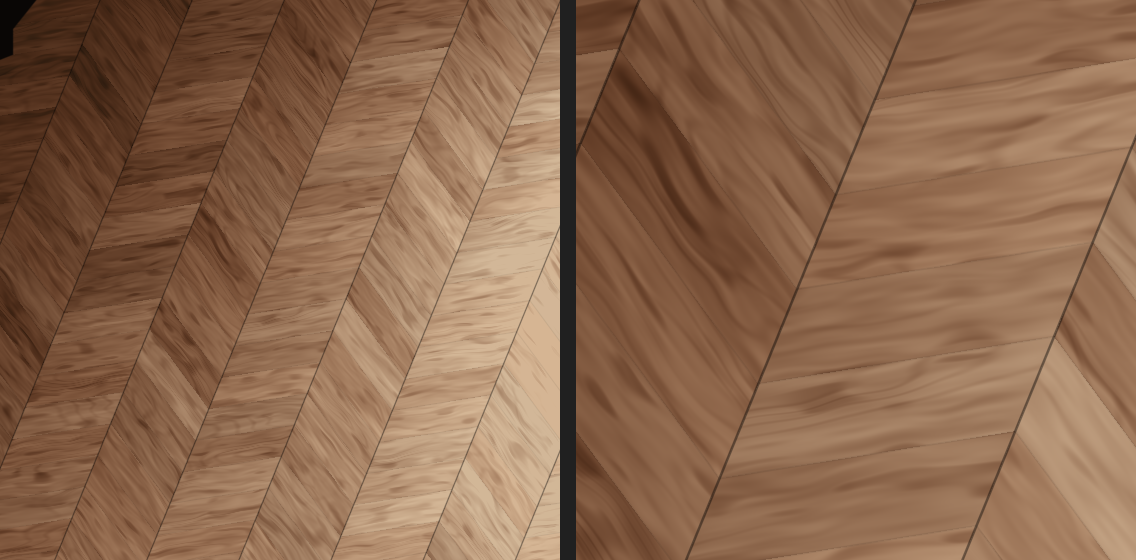
Left, the full canvas; right, a detail of the centre.
Give the GLSL for this texture, as a WebGL 2 fragment shader.

```glsl
#version 300 es
precision highp float;
// Chevron parquet of walnut planks, lit from the lower right with a shaded upper left.

#define SEAM_LEAN 0.41      // sideways shift of a seam per unit of height
#define SEAM_START 0.0977   // where seam zero meets the lower edge
#define COLUMN_STEP 0.1645  // horizontal distance between seams
#define PLANK_PITCH 0.0563  // plank height measured along a seam
#define PLANK_PHASE 0.30
#define FLAT_SLOPE 0.16     // grain slope in odd columns
#define STEEP_SLOPE -1.356  // grain slope in even columns
#define SEAM_WIDTH 0.0012
#define JOINT_WIDTH 0.0008
#define PLANK_VARIATION 0.24
#define GRAIN_STRENGTH 0.95
#define LIGHT_CONTRAST 1.22

uniform vec2 u_resolution;
out vec4 outColor;

const vec3 DARK_WALNUT = vec3(0.22, 0.13, 0.07);
const vec3 PALE_WALNUT = vec3(0.73, 0.60, 0.48);
const vec3 CORNER_BLACK = vec3(0.035, 0.025, 0.02);

float hash(vec2 p) {
    vec3 q = fract(p.xyx * vec3(0.1031, 0.1030, 0.0973));
    q += dot(q, q.yzx + 33.33);
    return fract((q.x + q.y) * q.z);
}

float noise(vec2 p) {
    vec2 cell = floor(p), f = fract(p);
    f = f * f * (3.0 - 2.0 * f);
    float low = mix(hash(cell), hash(cell + vec2(1, 0)), f.x);
    float high = mix(hash(cell + vec2(0, 1)), hash(cell + vec2(1, 1)), f.x);
    return mix(low, high, f.y);
}

// Soft-edged line: 1 on the line, 0 away from it
float line(float dist, float width, float pixel) {
    return 1.0 - smoothstep(0.5 * width - 0.5 * pixel, 0.5 * width + pixel, dist);
}

// Tone change of the wood; p.x runs along the grain, p.y across it
float woodGrain(vec2 p, vec2 seed) {
    p += seed;
    p.y += 0.010 * (noise(p * vec2(14.0, 22.0)) - 0.5);
    p.y += 0.004 * (noise(p * vec2(36.0, 60.0) + 5.0) - 0.5);
    float broad = noise(p * vec2(6.0, 55.0)) - 0.5;
    float figure = noise(p * vec2(5.0, 34.0) + 7.0) + 0.12 * noise(p * vec2(15.0, 110.0));
    float rings = abs(fract(figure * 6.0) - 0.5) * 2.0;
    float ringLines = 1.0 - smoothstep(0.0, 0.5, rings);
    float ringFade = noise(p * vec2(10.0, 60.0) + 31.0);
    float streaks = noise(p * vec2(16.0, 170.0)) - 0.5;
    float pores = noise(p * vec2(36.0, 290.0)) - 0.5;
    float flecks = smoothstep(0.66, 0.92, noise(p * vec2(24.0, 140.0) + 53.0));
    return 0.10 * broad + 0.16 * streaks + 0.12 * pores
         - 0.12 * ringLines * ringFade - 0.17 * flecks + 0.045;
}

// Light level across the floor
float floorLight(vec2 p) {
    float level = 0.50 + 0.46 * p.x - 0.45 * p.y;
    level += 1.2 * p.x * p.x * p.y * (1.1 - p.y);
    return 0.57 + LIGHT_CONTRAST * (level - 0.52);
}

vec3 walnut(float tone) {
    vec3 curve = pow(vec3(clamp(tone, 0.0, 1.2)), vec3(0.95, 1.2, 1.3));
    vec3 color = DARK_WALNUT + (PALE_WALNUT - DARK_WALNUT) * curve;
    return color * max(0.25, 1.0 + 2.2 * min(tone, 0.0));
}

void main() {
    vec2 p = gl_FragCoord.xy / u_resolution;
    float pixel = 1.0 / min(u_resolution.x, u_resolution.y);

    // Leaning columns with alternating grain slopes
    float across = (p.x - SEAM_LEAN * p.y - SEAM_START) / COLUMN_STEP;
    float column = floor(across);
    float odd = mod(column, 2.0);
    float slope = mix(STEEP_SLOPE, FLAT_SLOPE, odd);
    float shear = 1.0 - SEAM_LEAN * slope;

    // Height along the left seam, offset so that planks meet in chevrons
    float steepRise = STEEP_SLOPE * COLUMN_STEP / (1.0 - SEAM_LEAN * STEEP_SLOPE);
    float flatRise = FLAT_SLOPE * COLUMN_STEP / (1.0 - SEAM_LEAN * FLAT_SLOPE);
    float base = floor(column * 0.5) * (steepRise + flatRise) + odd * steepRise;
    float along = p.y - slope * fract(across) * COLUMN_STEP / shear;
    float row = (along - base - PLANK_PHASE) / PLANK_PITCH;
    vec2 plank = vec2(column, floor(row)) + 40.0;

    // Wood tone: most planks are alike, a few stand out
    vec2 grainDir = normalize(vec2(1.0, slope));
    vec2 grainPos = vec2(dot(p, grainDir), dot(p, vec2(-grainDir.y, grainDir.x)));
    vec2 seed = 9.0 * vec2(hash(plank), hash(plank + 17.0));
    float light = floorLight(p);
    float spread = 2.0 * hash(plank + 71.0) - 1.0;
    float shade = 0.5 * PLANK_VARIATION * spread * abs(spread) - 0.03 * (1.0 - odd);
    float contrast = mix(0.65, 1.0, smoothstep(0.0, 0.5, light));
    float grain = GRAIN_STRENGTH * woodGrain(grainPos, seed);
    vec3 color = walnut(light + contrast * (shade + grain));
    float warmth = hash(plank + 113.0) - 0.3;
    color *= 1.0 + warmth * vec3(0.02, -0.01, -0.03);

    // Dark seams between columns and barely visible joints between planks
    float seamDist = (0.5 - abs(fract(across) - 0.5)) * COLUMN_STEP
                   / length(vec2(1.0, SEAM_LEAN));
    float jointDist = (0.5 - abs(fract(row) - 0.5)) * PLANK_PITCH * shear
                    / length(vec2(1.0, slope));
    color *= 1.0 - 0.07 * line(jointDist, JOINT_WIDTH, pixel);
    color *= 1.0 - 0.42 * line(seamDist, SEAM_WIDTH, pixel);

    // Black object edge in the upper left corner
    float drop = 1.0 - p.y;
    float post = max(p.x - 0.0234, drop + 0.4 * p.x - 0.107);
    float bevel = (p.x + 0.8 * drop - 0.065) / 1.28;
    float corner = 1.0 - smoothstep(-pixel, pixel, min(post, bevel));
    outColor = vec4(mix(color, CORNER_BLACK, corner), 1.0);
}
```
